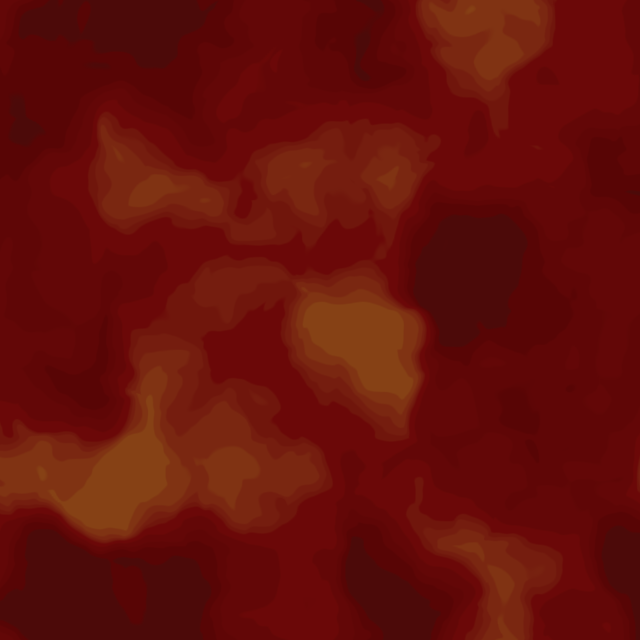
This texture is drawn by a Shadertoy shader. Its source:

```glsl
// Draws terraced clouds of dark red, rust and amber, like a banded heat map.

vec3 hash3(vec2 cell) {
    vec3 q = fract(cell.xyx * vec3(0.1031, 0.1030, 0.0973) + 0.37);
    q += dot(q, q.yzx + 33.33);
    return fract((q.xxy + q.yzz) * q.zyx);
}

// Shuffles a 6 by 6 block of cells so that every height occurs once.
float shuffledHeight(vec2 cell) {
    ivec2 c = ivec2(mod(cell, 6.0));
    int k = c.x + 6 * c.y;
    int square = k * k % 37;
    return float(square * square % 37 * square % 37 * k % 37) / 36.0;
}

// Cellular noise: jittered cells of random height, blended at their borders.
// x holds the height, yz a random offset.
vec3 cellular(vec2 p, float falloff, bool shuffled) {
    vec2 home = floor(p);
    vec4 sum = vec4(0.0);
    for (int y = -1; y <= 1; y++) {
        for (int x = -1; x <= 1; x++) {
            vec2 cell = home + vec2(x, y);
            vec3 rnd = hash3(cell + 17.0);
            vec2 toCentre = cell + 0.15 + 0.7 * rnd.xy - p;
            float weight = exp(-falloff * dot(toCentre, toCentre));
            float height = shuffled ? shuffledHeight(cell) : rnd.z;
            sum += weight * vec4(height, rnd.xy - 0.5, 1.0);
        }
    }
    return sum.xyz / sum.w;
}

float cloudHeight(vec2 uv) {
    // Ragged outlines from two sizes of warp
    vec2 warped = uv;
    warped += 0.055 * cellular(uv * 13.0 + 40.0, 5.0, false).yz;
    warped += 0.016 * cellular(uv * 31.0 + 90.0, 6.0, false).yz;

    // Broad patches with smaller lumps on top
    float broad = cellular(warped * 6.0, 5.0, true).x;
    float lumps = cellular(warped * 12.0 + 150.0, 5.0, false).x;
    float chips = cellular(warped * 27.0 + 210.0, 6.0, false).x;
    return 0.74 * broad + 0.19 * lumps + 0.07 * chips;
}

void mainImage(out vec4 fragColor, in vec2 fragCoord) {
    vec2 uv = fragCoord / iResolution.y;
    float height = cloudHeight(uv);

    // Terrace colours, lowest to highest, each with its lower edge in w
    vec4 terraces[10] = vec4[10](
        vec4(0.300, 0.040, 0.035, 0.00),
        vec4(0.345, 0.018, 0.018, 0.23),
        vec4(0.372, 0.025, 0.024, 0.31),
        vec4(0.388, 0.029, 0.027, 0.38),
        vec4(0.420, 0.032, 0.030, 0.50),
        vec4(0.440, 0.085, 0.047, 0.61),
        vec4(0.457, 0.115, 0.058, 0.645),
        vec4(0.480, 0.153, 0.067, 0.685),
        vec4(0.500, 0.200, 0.073, 0.735),
        vec4(0.525, 0.255, 0.082, 0.80));

    // Stack the terraces with softened edges
    float soft = max(fwidth(height), 0.004);
    vec3 color = terraces[0].rgb;
    for (int i = 1; i < 10; i++) {
        float edge = terraces[i].w;
        color = mix(color, terraces[i].rgb, smoothstep(edge - soft, edge + soft, height));
    }
    fragColor = vec4(color, 1.0);
}
```
